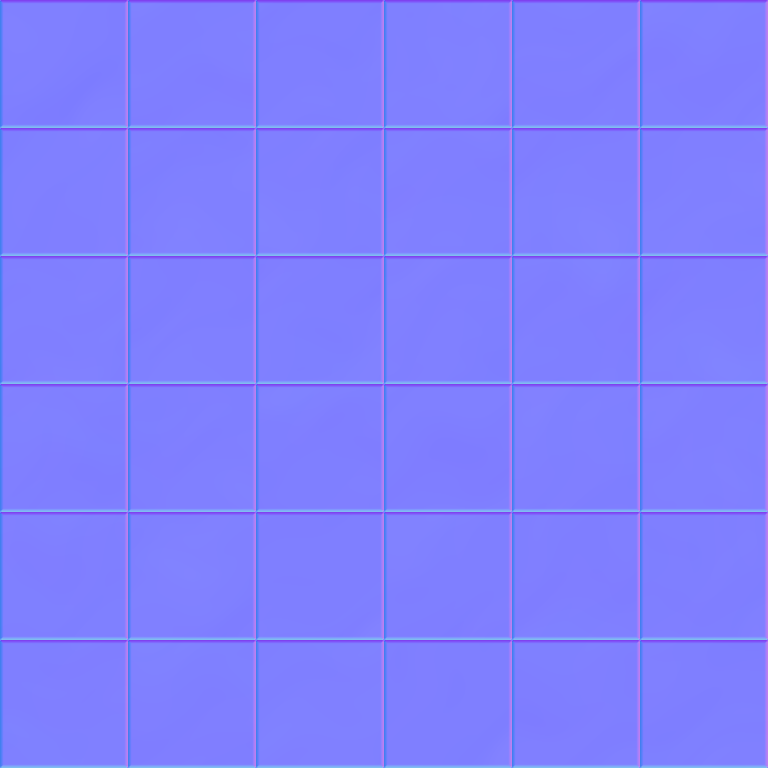
Reproduce this texture map procedurally as a Shadertoy shader.

```glsl
// Tangent-space normal map of a square tile grid with thin bevelled joints.
// A rounded-box height profile is differentiated across each pixel, then faint
// layered sine ripples, phased per tile, are added. Green points down the canvas.

const float TILES = 6.0;            // repeats across and down
const float BEVEL_WIDTH = 0.028;    // in tile sides
const float BEVEL_SLOPE = 0.64;     // steepness at the joint
const float CORNER_RADIUS = 0.015;  // in tile sides
const float RIPPLE_SLOPE = 0.016;   // strength of the surface unevenness
const float RIPPLE_FREQ = 3.2;      // lowest ripple, radians per tile
const int RIPPLE_LAYERS = 5;

float hash(vec2 cell, float seed) {
    vec3 q = fract(vec3(cell, seed) * vec3(0.1031, 0.1137, 0.0973) + 0.17);
    q += dot(q, q.yzx + 19.19);
    return fract((q.x + q.y) * q.z);
}

// Distance from a point inside a tile to its rounded outline.
float edgeDistance(vec2 p) {
    vec2 q = abs(fract(p) - 0.5) - 0.5 + CORNER_RADIUS;
    return CORNER_RADIUS - length(max(q, 0.0)) - min(max(q.x, q.y), 0.0);
}

// Steep at the joint, easing to a flat face.
float tileHeight(vec2 p) {
    float d = clamp(edgeDistance(p), 0.0, BEVEL_WIDTH);
    return BEVEL_SLOPE * (d - d * d / (2.0 * BEVEL_WIDTH));
}

// Pixel-wide differences average the slope, which smooths the edges.
vec2 bevelGradient(vec2 p, vec2 pixel) {
    vec2 dx = vec2(0.5 * pixel.x, 0.0);
    vec2 dy = vec2(0.0, 0.5 * pixel.y);
    return vec2(tileHeight(p + dx) - tileHeight(p - dx),
                tileHeight(p + dy) - tileHeight(p - dy)) / pixel;
}

// Slanted, warped waves whose phases and directions differ in every tile.
vec2 rippleGradient(vec2 local, vec2 cell) {
    vec2 shift = 6.2832 * vec2(hash(cell, 1.0), hash(cell, 2.0));
    vec2 q = local + 0.09 * sin(local.yx * 7.0 + shift);
    vec2 gradient = vec2(0.0);
    float freq = RIPPLE_FREQ;
    float weight = 1.0;
    for (int i = 0; i < RIPPLE_LAYERS; i++) {
        float seed = 3.0 + 2.0 * float(i);
        float angle = 2.1 + 1.5 * (hash(cell, seed) - 0.5);
        vec2 dir = vec2(cos(angle), sin(angle));
        float phase = 6.2832 * hash(cell, seed + 1.0);
        gradient += weight * dir * cos(freq * dot(q, dir) + phase);
        freq *= 1.6;
        weight *= 0.72;
    }
    // Patches of smoother and rougher surface.
    float patchiness = 0.6 + 0.4 * sin(4.0 * q.x + shift.y) * sin(5.0 * q.y + shift.x);
    return RIPPLE_SLOPE * patchiness * gradient;
}

void mainImage(out vec4 fragColor, in vec2 fragCoord) {
    vec2 p = fragCoord / iResolution.xy * TILES;
    vec2 pixel = TILES / iResolution.xy;
    vec2 cell = mod(floor(p), TILES);

    // Ripples fade out before the joint so neighbouring tiles meet cleanly.
    float face = smoothstep(0.0, BEVEL_WIDTH, edgeDistance(p));
    vec2 slope = bevelGradient(p, pixel) + face * rippleGradient(fract(p), cell);

    vec3 normal = normalize(vec3(-slope.x, slope.y, 1.0));
    fragColor = vec4(0.5 + 0.5 * normal, 1.0);
}
```
